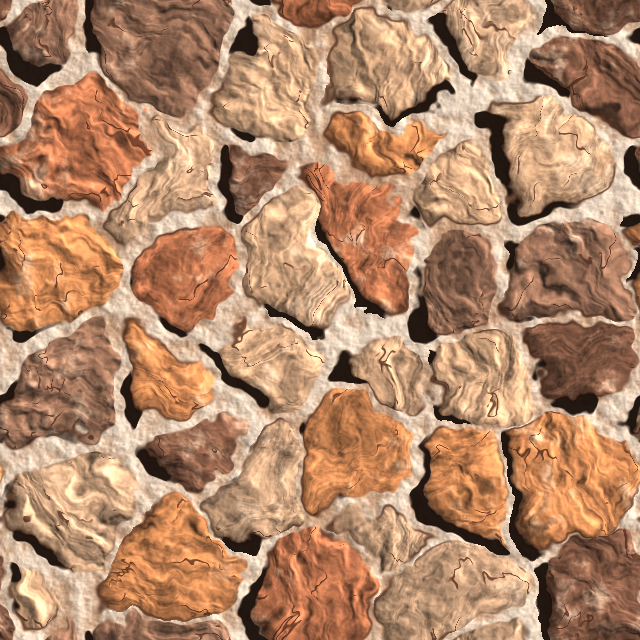
This texture is drawn by a Shadertoy shader. Its source:

```glsl
// Rubble wall: rough stones in pale mortar, lit from the upper right.
// A wrapped, weighted cellular pattern gives the stones; layered noise
// gives ragged outlines, grain, cracks and the dark gaps beneath them.

const float CELLS = 6.0;
const vec2 LIGHT = vec2(0.83, 0.56);

vec3 hash(vec2 p) {
    vec3 q = fract(p.xyx * vec3(0.1031, 0.1030, 0.0973));
    q += dot(q, q.yxz + 33.33);
    return fract((q.xxy + q.yzz) * q.zyx);
}

float noise(vec2 p, float period) {
    vec2 i = floor(p), f = p - i;
    f = f * f * (3.0 - 2.0 * f);
    float a = hash(mod(i, period)).x;
    float b = hash(mod(i + vec2(1, 0), period)).x;
    float c = hash(mod(i + vec2(0, 1), period)).x;
    float d = hash(mod(i + 1.0, period)).x;
    return mix(mix(a, b, f.x), mix(c, d, f.x), f.y);
}

// Four octaves, each wrapping at its own whole period
float layers(vec2 p, float period) {
    float sum = 0.0, gain = 0.53;
    for (int i = 0; i < 4; i++) {
        sum += gain * noise(p, period);
        p = 2.0 * p + vec2(7.3, 3.7);
        period *= 2.0;
        gain *= 0.5;
    }
    return sum;
}

// Weighted cells: distance to the rounded border and the way out of the stone
void findStone(vec2 p, out vec2 id, out vec2 local, out float edge, out vec2 outward) {
    vec2 corner = floor(p) - 2.0, home = corner, toHome = vec2(0);
    float best = 99.0, sum = 1e-6;
    for (int k = 0; k < 25; k++) {
        vec2 g = corner + vec2(k % 5, k / 5);
        vec3 h = hash(mod(g, CELLS));
        vec2 r = g + 0.1 + 0.8 * h.xy - p;
        float d = dot(r, r) - 0.2 * h.z;
        if (d < best) { best = d; home = g; toHome = r; }
    }
    outward = vec2(0);
    for (int k = 0; k < 25; k++) {
        vec2 g = corner + vec2(k % 5, k / 5);
        if (g == home) continue;
        vec3 h = hash(mod(g, CELLS));
        vec2 r = g + 0.1 + 0.8 * h.xy - p;
        vec2 across = r - toHome;
        float gap = 0.5 * (dot(r, r) - 0.2 * h.z - best) / length(across);
        float w = exp(-18.0 * gap);
        sum += w;
        outward += w * normalize(across);
    }
    id = mod(home, CELLS);
    local = -toHome;
    edge = -log(sum) / 18.0;
    outward /= length(outward) + 1e-6;
}

// Stone surface: layered strata along a direction of its own
float strata(vec2 local, vec3 seed) {
    float angle = 6.28 * seed.y;
    vec2 along = vec2(cos(angle), sin(angle));
    vec2 q = vec2(dot(local, along), dot(local, vec2(-along.y, along.x)));
    return layers(q * vec2(4.0, 8.5) + 40.0 * seed.xz, 64.0);
}

void mainImage(out vec4 fragColor, in vec2 fragCoord) {
    vec2 uv = fragCoord / iResolution.xy;
    vec2 warp = vec2(layers(uv * 12.0, 12.0), layers(uv * 12.0 + 5.5, 12.0)) - 0.5;
    vec2 id, local, outward;
    float edge;
    findStone(uv * CELLS + 0.6 * warp, id, local, edge, outward);
    vec3 seed = hash(id + 50.0);

    float patches = layers(uv * 9.0 + 2.5, 9.0);
    float speck = layers(uv * 48.0, 48.0);
    float speckLit = layers((uv + 0.004 * LIGHT) * 48.0, 48.0);

    // Joints widen into dark gaps on the side away from the light
    float lean = dot(outward, -LIGHT);
    float crevice = smoothstep(0.1, 0.8, lean) * smoothstep(0.42, 0.56, patches + 0.16 * (seed.z - 0.5));
    float joint = 0.01 + 0.10 * smoothstep(0.3, 0.7, 0.6 * patches + 0.4 * seed.x) + 0.05 * crevice;
    float depth = edge - joint + 0.05 * (speck - 0.5);
    float stoneMask = smoothstep(-0.012, 0.012, depth);

    // Stone: base colour, strata, relief and speckle
    vec3 rocks[6] = vec3[6](
        vec3(0.58, 0.42, 0.33), vec3(0.83, 0.54, 0.34), vec3(0.84, 0.66, 0.51),
        vec3(0.72, 0.44, 0.30), vec3(0.82, 0.65, 0.51), vec3(0.50, 0.34, 0.26));
    vec3 rock = rocks[int(mod(id.x + 2.0 * id.y + floor(3.0 * seed.x), 6.0))];
    float grain = strata(local, seed);
    float relief = grain - strata(local + 0.035 * LIGHT, seed);
    float tone = 1.0 + 0.9 * (grain - 0.5) + 1.5 * relief + 0.9 * (speck - speckLit);
    vec3 stone = rock * tone;
    stone = mix(stone, vec3(0.90, 0.77, 0.65) * tone, 0.55 * smoothstep(0.52, 0.72, 0.5 * patches + 0.5 * speck));

    // Fine cracks and the bevel at the rim
    float vein = layers(local * 2.5 + 30.0 * seed.zy, 64.0);
    float crack = smoothstep(0.016, 0.003, abs(vein - 0.5)) * smoothstep(0.46, 0.6, grain);
    stone = mix(stone, vec3(0.27, 0.14, 0.09), 0.75 * crack);
    stone *= 1.0 - (0.1 + 0.28 * lean) * smoothstep(0.14, 0.0, depth);

    // Mortar: pale, gritty and stained
    vec3 mortar = mix(vec3(0.77, 0.60, 0.47), vec3(0.93, 0.84, 0.75), smoothstep(0.25, 0.6, 0.5 * speck + 0.5 * patches));
    mortar *= 1.0 + 1.3 * (speck - speckLit);

    // Contact lines and deep shadow
    vec3 color = mix(mortar, stone, stoneMask);
    float rim = exp(-pow(depth / 0.018, 2.0)) * smoothstep(0.4, 0.65, vein + 0.15 * lean);
    color = mix(color, vec3(0.30, 0.17, 0.11), 0.75 * rim);
    float reach = 0.13 * crevice;
    float shadow = smoothstep(-reach - 0.02, -reach + 0.01, depth) * (1.0 - stoneMask) * smoothstep(0.1, 0.5, crevice);
    color = mix(color, vec3(0.09, 0.05, 0.03), 0.95 * shadow);

    fragColor = vec4(clamp(color, 0.0, 1.0), 1.0);
}
```
